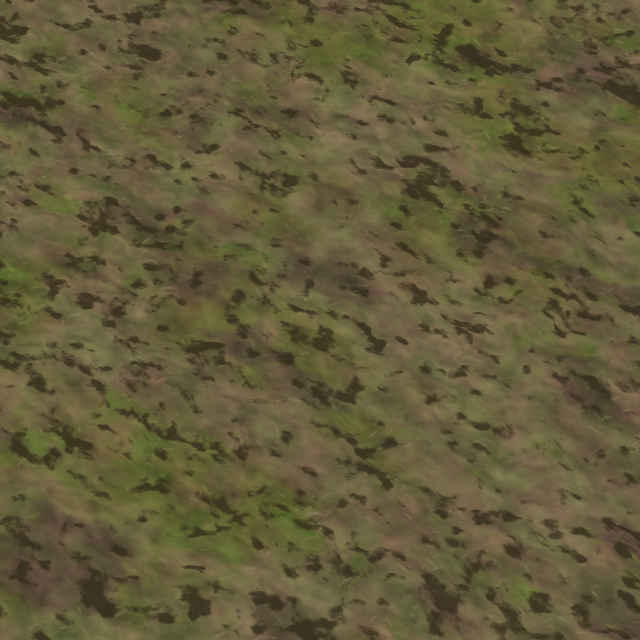
Reproduce this texture procedurally as a Shadertoy shader.

```glsl
float hash(vec2 p) {
    return fract(sin(dot(p, vec2(127.1, 311.7))) * 43758.5453);
}

float noise(vec2 p) {
    vec2 i = floor(p), f = fract(p);
    f = f * f * (3.0 - 2.0 * f);
    return mix(mix(hash(i), hash(i + vec2(1, 0)), f.x),
               mix(hash(i + vec2(0, 1)), hash(i + vec2(1, 1)), f.x), f.y);
}

float fbm(vec2 p) {
    float sum = 0.0, amp = 0.533;
    for (int i = 0; i < 4; i++) {
        sum += amp * noise(p);
        p = mat2(0.8, 0.6, -0.6, 0.8) * p * 2.03 + 17.3;
        amp *= 0.5;
    }
    return sum;
}

// Soft, slightly bent blades: x is coverage, y is a random tint
vec2 blades(vec2 p, float seed) {
    vec2 cell = floor(p), result = vec2(0.0);
    for (int y = -1; y <= 1; y++)
    for (int x = -1; x <= 1; x++) {
        vec2 id = cell + vec2(x, y);
        float tint = hash(id + seed);
        vec2 root = id + vec2(hash(id + seed + 3.1), hash(id + seed + 7.7));
        float angle = mix(-1.3, 1.0, hash(id + seed + 11.9));
        vec2 dir = vec2(cos(angle), sin(angle));
        vec2 d = p - root;
        float along = dot(d, dir);
        float across = dot(d, vec2(-dir.y, dir.x)) + (tint - 0.5) * along * along;
        float halfLength = mix(0.2, 0.55, hash(id + seed + 19.3));
        float taper = 1.0 - smoothstep(0.3, 1.0, abs(along) / halfLength);
        float cover = taper * (1.0 - smoothstep(0.02, 0.11, abs(across)));
        cover *= hash(id + seed + 23.5);
        if (cover > result.x) result = vec2(cover, tint);
    }
    return result;
}

void mainImage(out vec4 fragColor, in vec2 fragCoord) {
    vec2 uv = fragCoord / iResolution.xy;

    // Ground recedes toward the top; features run down to the right
    vec2 ground = vec2(uv.x - 0.5, uv.y) * mix(0.9, 1.2, uv.y);
    vec2 slope = vec2(dot(ground, vec2(0.91, -0.42)), dot(ground, vec2(0.42, 0.91)));
    slope += 0.03 * (vec2(fbm(ground * 14.0), fbm(ground * 14.0 + 40.0)) - 0.5);

    // Broad patches of moss, straw and bare soil
    float moss = smoothstep(0.36, 0.64, fbm(slope * vec2(4.0, 7.0) + 3.0));
    float straw = smoothstep(0.42, 0.68, fbm(slope * vec2(3.5, 6.0) + 21.0));
    float soil = smoothstep(0.56, 0.7, fbm(slope * vec2(5.0, 11.0) + 58.0));
    float lush = smoothstep(0.6, 0.78, fbm(slope * vec2(11.0, 15.0) + 71.0));

    vec3 color = mix(vec3(0.42, 0.375, 0.26), vec3(0.385, 0.37, 0.2), moss);
    color = mix(color, vec3(0.46, 0.415, 0.29), straw * 0.75);
    color = mix(color, vec3(0.33, 0.38, 0.16), lush * 0.6);
    color = mix(color, vec3(0.335, 0.285, 0.215), soil * 0.8);

    // Tufts vary in brightness and hue
    float tuft = fbm(slope * vec2(28.0, 46.0) + 9.0) - 0.5;
    float grain = noise(slope * vec2(75.0, 120.0)) - 0.5;
    float hue = fbm(slope * vec2(24.0, 34.0) + 83.0) - 0.5;
    color *= 1.0 + 0.5 * tuft + 0.13 * grain;
    color += hue * vec3(0.1, -0.04, 0.06);

    // Light blades in two sizes, thinned where the turf is smooth
    float rough = smoothstep(0.35, 0.62, fbm(slope * vec2(7.0, 10.0) + 33.0));
    for (int i = 0; i < 2; i++) {
        float layer = float(i);
        vec2 blade = blades(ground * mix(26.0, 42.0, layer) + layer * 5.3, layer * 31.0);
        vec3 bladeColor = mix(vec3(0.42, 0.46, 0.22), vec3(0.56, 0.51, 0.37),
                              smoothstep(0.2, 0.7, blade.y));
        color = mix(color, bladeColor, blade.x * mix(0.2, 0.55, rough));
    }

    // Dark gaps between tufts, gathered in rough and bare places
    float gap = fbm(slope * vec2(34.0, 56.0) + 47.0) + 0.07 * rough + 0.06 * soil;
    color = mix(color, vec3(0.2, 0.17, 0.105), 0.8 * smoothstep(0.6, 0.8, gap));

    fragColor = vec4(color, 1.0);
}
```
